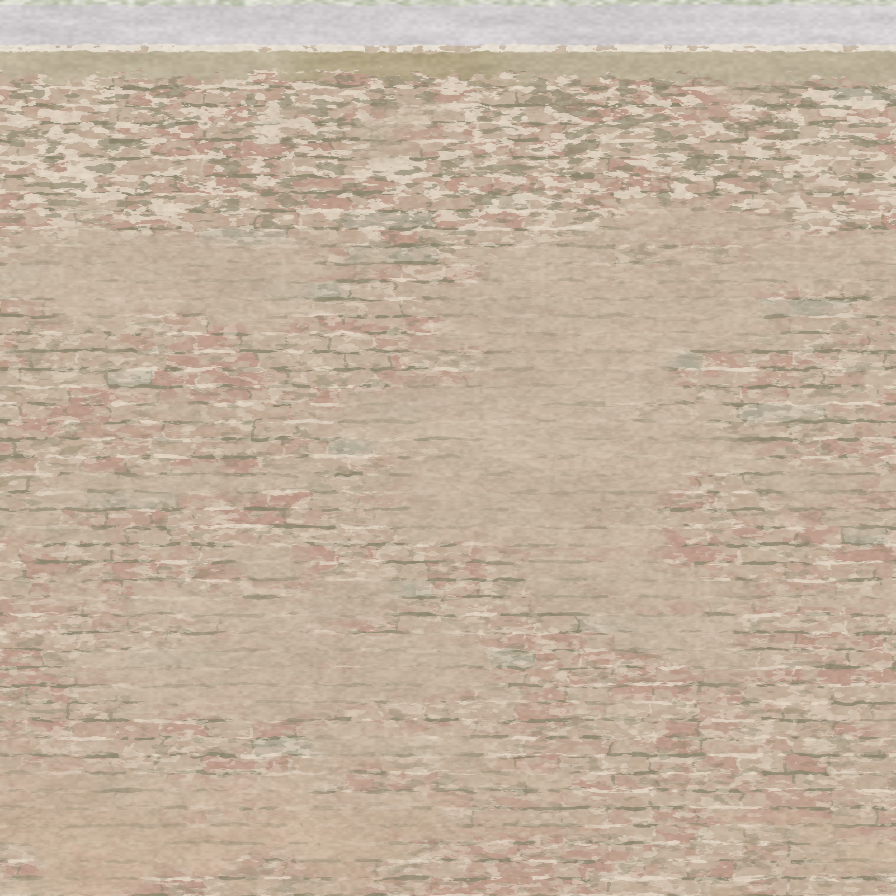
Give the GLSL for this texture, as a three.js fragment shader.

```glsl
// Weathered brick wall: thin uneven courses half hidden by worn plaster,
// topped by an olive ledge, a cream lip and a pale grey coping.
// Bricks come from a warped running bond; wear comes from stretched value noise.
#define COURSES 51.0
#define BRICKS 10.0
#define JOINT 0.0023
#define WARP 0.0065
#define HEADER_SHARE 0.38
#define GRAIN 0.055
#define LEDGE_BOTTOM 0.913
#define LIP_BOTTOM 0.942
#define COPING_BOTTOM 0.950
#define COPING_TOP 0.994

varying vec2 vUv;

const vec3 PLASTER = vec3(0.780, 0.717, 0.640);
const vec3 PLASTER_WARM = vec3(0.800, 0.712, 0.620);
const vec3 BRICK_TAN = vec3(0.760, 0.680, 0.600);
const vec3 BRICK_PINK = vec3(0.745, 0.610, 0.545);
const vec3 BRICK_GREY = vec3(0.680, 0.670, 0.600);
const vec3 SHADOW = vec3(0.560, 0.535, 0.440);
const vec3 LIME = vec3(0.880, 0.830, 0.765);
const vec3 OLIVE = vec3(0.695, 0.645, 0.525);
const vec3 COPING = vec3(0.820, 0.800, 0.805);

float hash(vec2 p) {
  vec3 q = fract(vec3(p.xyx) * 0.1031);
  q += dot(q, q.yzx + 33.33);
  return fract((q.x + q.y) * q.z);
}

float noise(vec2 p) {
  vec2 i = floor(p), f = fract(p);
  f = f * f * (3.0 - 2.0 * f);
  return mix(mix(hash(i), hash(i + vec2(1.0, 0.0)), f.x),
             mix(hash(i + vec2(0.0, 1.0)), hash(i + vec2(1.0)), f.x), f.y);
}

float fbm(vec2 p) {
  float sum = 0.0, amp = 0.533;
  for (int i = 0; i < 4; i++) {
    sum += amp * noise(p);
    p = p * 2.03 + 17.3;
    amp *= 0.5;
  }
  return sum;
}

float blob(vec2 p, vec2 center, vec2 radius) {
  vec2 d = (p - center) / radius;
  return exp(-dot(d, d));
}

// Broad areas where plaster still covers the bricks
float plasterCover(vec2 p) {
  float b = blob(p, vec2(0.18, 0.70), vec2(0.15, 0.06));
  b = max(b, blob(p, vec2(0.75, 0.68), vec2(0.25, 0.07)));
  b = max(b, blob(p, vec2(0.62, 0.51), vec2(0.21, 0.14)));
  b = max(b, blob(p, vec2(0.35, 0.27), vec2(0.20, 0.09)));
  b = max(b, blob(p, vec2(0.13, 0.07), vec2(0.24, 0.06)));
  return 0.50 * b + fbm(p * vec2(10.0, 24.0) + 4.0);
}

vec3 wall(vec2 p) {
  float upper = smoothstep(0.69, 0.80, p.y + 0.10 * (fbm(p * 9.0) - 0.5));
  float exposed = 1.0 - smoothstep(0.50, 0.84, plasterCover(p) - 0.10 * upper);

  // Running bond with ragged outlines and some half-length bricks
  vec2 ragged = vec2(fbm(p * vec2(90.0, 150.0)), fbm(p * vec2(55.0, 130.0) + 50.0)) - 0.5;
  vec2 q = p + WARP * vec2(1.5, 1.0) * ragged;
  float row = floor(q.y * COURSES);
  float along = q.x * BRICKS + 0.5 * mod(row, 2.0) + 0.35 * hash(vec2(row, 7.0));
  vec2 id = vec2(floor(along), row);
  vec2 f = vec2(fract(along), fract(q.y * COURSES));
  float parts = 1.0 + step(hash(id + 31.0), HEADER_SHARE);
  id.x = id.x * 2.0 + floor(f.x * parts);
  f.x = fract(f.x * parts);
  vec2 edge = min(f, 1.0 - f) / vec2(BRICKS * parts, COURSES);
  float bed = 1.0 - smoothstep(JOINT * 0.6, JOINT * 1.1, edge.y);
  float head = 1.0 - smoothstep(JOINT * 0.5, JOINT, edge.x);
  float joint = max(bed, (0.15 + 0.5 * exposed) * head);

  // Brick faces, some of them chipped back to plaster
  float tint = hash(id + 3.0);
  vec3 face = mix(BRICK_TAN, BRICK_PINK, smoothstep(0.15, 0.85, tint));
  face = mix(face, BRICK_GREY, 0.8 * step(0.965, hash(id + 71.0)));
  float stain = fbm(p * vec2(55.0, 130.0) + tint * 9.0);
  face = mix(face, PLASTER, smoothstep(0.48, 0.56, stain) * 0.75);

  // Plaster with clouding and thin crisp layers
  vec3 plaster = mix(PLASTER_WARM, PLASTER, smoothstep(0.0, 0.3, p.y));
  plaster += 0.08 * (fbm(p * vec2(12.0, 35.0) + 8.0) - 0.5);
  float layer = fbm(p * vec2(38.0, 110.0) + 60.0);
  plaster += 0.028 * (smoothstep(0.53, 0.56, layer) - smoothstep(0.56, 0.53, 0.97 - layer));
  vec3 color = mix(plaster, face, 0.16 + 0.80 * exposed);

  // Short broken shadows and lime along the joints
  float dash = fbm(p * vec2(36.0, 100.0) + 90.0);
  float dark = smoothstep(0.53, 0.59, dash + 0.03 * exposed);
  float pale = 1.0 - smoothstep(0.37, 0.43, dash - 0.03 * upper);
  color = mix(color, SHADOW, joint * dark * (0.30 + 0.60 * exposed));
  color = mix(color, LIME, joint * pale * (0.25 + 0.65 * exposed));

  // Small flakes of lime and dirt, strongest below the ledge
  float flake = fbm(p * vec2(62.0, 165.0) + 130.0);
  float dirt = fbm(p * vec2(50.0, 150.0) + 210.0);
  float rough = (0.12 + 0.88 * exposed) * (0.50 + 0.35 * upper);
  color = mix(color, LIME, rough * smoothstep(0.59, 0.64, flake + 0.055 * upper));
  color = mix(color, SHADOW, 0.75 * rough * smoothstep(0.62, 0.68, dirt + 0.045 * upper));
  return color;
}

void main() {
  vec2 p = vUv;
  float ragged = fbm(p * vec2(75.0, 150.0)) - 0.5;
  float y = p.y + 0.007 * ragged;
  float streak = fbm(p * vec2(13.0, 90.0) + 20.0);
  vec3 color = wall(p);

  // Ledge, lip, coping and speckled top edge
  float olive = smoothstep(0.30, 0.36, p.x) * (1.0 - smoothstep(0.52, 0.60, p.x));
  vec3 ledge = mix(vec3(0.755, 0.715, 0.625), OLIVE, 0.2 + 0.8 * olive) + 0.10 * (streak - 0.5);
  color = mix(color, ledge, smoothstep(-0.003, 0.003, y + 0.03 * ragged - LEDGE_BOTTOM));
  vec3 lip = mix(vec3(0.90, 0.87, 0.82), PLASTER, smoothstep(0.06, 0.12, ragged));
  color = mix(color, lip, smoothstep(-0.001, 0.001, y - LIP_BOTTOM));
  vec3 coping = COPING + 0.13 * (streak - 0.5);
  color = mix(color, coping, smoothstep(-0.001, 0.001, y - COPING_BOTTOM));
  vec3 rim = mix(vec3(0.90, 0.90, 0.86), vec3(0.70, 0.73, 0.64), noise(p * vec2(130.0, 260.0)));
  color = mix(color, rim, smoothstep(-0.001, 0.001, y - COPING_TOP));

  color += GRAIN * (noise(p * vec2(190.0, 300.0)) - 0.5);
  gl_FragColor = vec4(color, 1.0);
}
```
